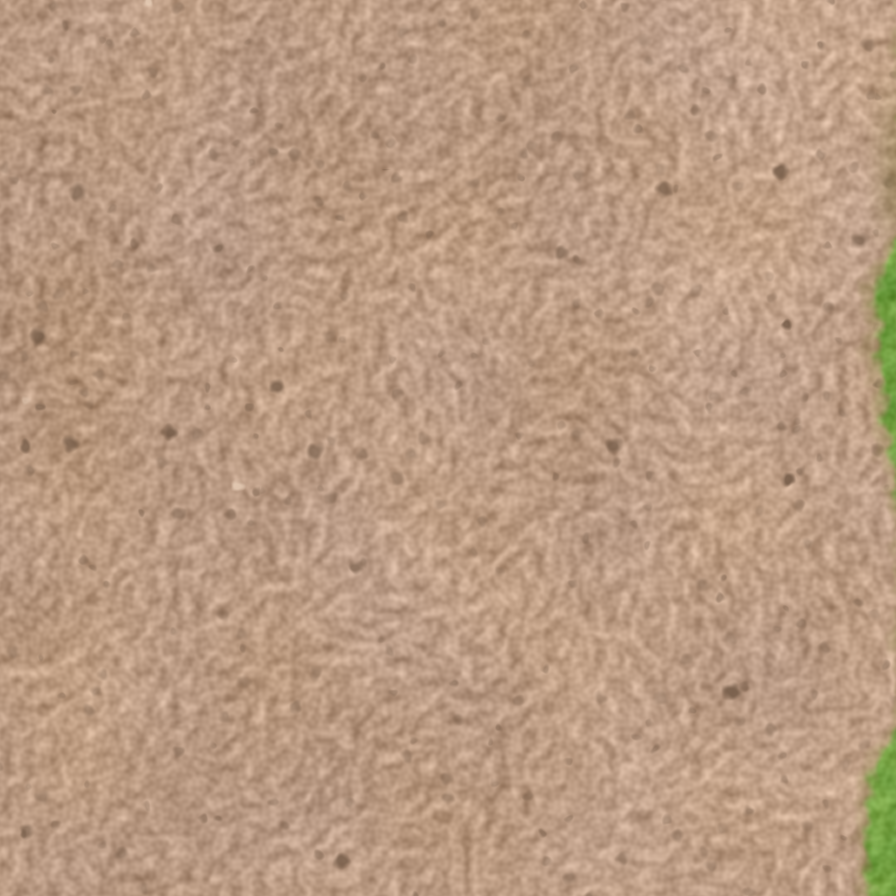
A WebGL 2 fragment shader for this texture:

```glsl
#version 300 es
precision highp float;

#define GRAIN_SCALE 74.0
#define GRAIN_CONTRAST 0.23
#define FINE_CONTRAST 0.09
#define PATCH_CONTRAST 0.05
#define STREAK_LENGTH 0.0035
#define SOIL vec3(0.738, 0.612, 0.518)
#define SPECK_COLOR vec3(0.43, 0.335, 0.26)
#define PEBBLE_COLOR vec3(0.90, 0.80, 0.71)
#define GRASS vec3(0.43, 0.61, 0.24)
#define GRASS_FRINGE vec3(0.63, 0.56, 0.39)

uniform vec2 u_resolution;
out vec4 outColor;

vec2 hash2(vec2 cell) {
    uvec2 q = uvec2(ivec2(cell)) * uvec2(1597334673u, 3812015801u);
    uint n = (q.x ^ q.y) * 1597334673u;
    n = (n ^ (n >> 15u)) * 2246822519u;
    n ^= n >> 13u;
    uint m = n * 3266489917u;
    m ^= m >> 16u;
    return vec2(float(n & 65535u), float(m & 65535u)) / 65535.0;
}

float gradientDot(vec2 cell, vec2 offset) {
    float angle = 6.28319 * hash2(cell).x;
    return dot(vec2(cos(angle), sin(angle)), offset);
}

// Signed gradient noise, roughly -0.7 to 0.7
float noise(vec2 p) {
    vec2 i = floor(p), f = p - i;
    vec2 w = f * f * f * (f * (f * 6.0 - 15.0) + 10.0);
    vec2 e = vec2(1.0, 0.0);
    return mix(mix(gradientDot(i, f), gradientDot(i + e, f - e), w.x),
               mix(gradientDot(i + e.yx, f - e.yx), gradientDot(i + e.xx, f - e.xx), w.x), w.y);
}

// Grain averaged along a slowly turning direction
float streakedGrain(vec2 uv) {
    float angle = 1.0 + 2.6 * noise(uv * 5.0 + 31.0) + 1.8 * noise(uv * 22.0 + 9.0);
    vec2 along = STREAK_LENGTH * vec2(cos(angle), sin(angle));
    float sum = 0.0;
    for (int i = -2; i <= 2; i++) {
        sum += noise((uv + along * float(i)) * GRAIN_SCALE);
    }
    return sum / 5.0;
}

// Coverage of scattered round spots, at most one per cell
float spots(vec2 uv, float cells, float share, float radius, float seed) {
    vec2 p = uv * cells, home = floor(p);
    float cover = 0.0;
    for (int y = -1; y <= 1; y++) {
        for (int x = -1; x <= 1; x++) {
            vec2 cell = home + vec2(x, y);
            vec2 place = hash2(cell + seed);
            vec2 traits = hash2(cell + seed + 57.0);
            float size = radius * mix(0.6, 1.15, traits.y);
            float dist = length(p - cell - place) / cells;
            float spot = 1.0 - smoothstep(size * 0.4, size * 1.3, dist);
            cover = max(cover, spot * step(traits.x, share) * mix(0.55, 1.0, place.y));
        }
    }
    return cover;
}

void main() {
    vec2 uv = gl_FragCoord.xy / u_resolution;
    vec2 ripple = vec2(noise(uv * 90.0 + 17.0), noise(uv * 90.0 + 71.0));
    float grain = streakedGrain(uv + 0.003 * ripple);
    float fine = noise(uv * 135.0 + 43.0);
    float broad = noise(uv * 4.0 + 5.0) + 0.6 * noise(uv * 11.0 + 23.0);

    // Packed soil, paler toward the upper right
    float tone = GRAIN_CONTRAST * grain + FINE_CONTRAST * fine + PATCH_CONTRAST * broad;
    tone += 0.035 * (uv.x - 0.5) + 0.03 * (uv.x - 0.4) * (uv.y - 0.4);
    vec3 color = SOIL + tone;
    float hue = noise(uv * 6.0 + 83.0);
    color += hue * vec3(0.006, -0.004, -0.03);

    // Dark specks and a few pale pebbles
    vec2 spotUv = uv + 0.004 * ripple;
    float band = smoothstep(0.3, 0.0, abs(uv.y - 0.62));
    float large = spots(spotUv, 17.0, 0.06 + 0.06 * band, 0.0085, 11.0);
    float small = spots(spotUv, 42.0, 0.16, 0.0065, 29.0);
    color = mix(color, SPECK_COLOR, 0.85 * large);
    color = mix(color, SPECK_COLOR, 0.42 * small);
    float pebble = spots(spotUv, 13.0, 0.05 * smoothstep(0.7, 0.1, uv.x), 0.008, 47.0);
    color = mix(color, PEBBLE_COLOR, 0.85 * pebble);

    // Ragged grass along the right edge, with bare gaps
    float lower = 1.0 - smoothstep(0.12, 0.22, uv.y);
    float upper = smoothstep(0.38, 0.62, uv.y) * (1.0 - smoothstep(0.68, 0.76, uv.y));
    float border = 1.006 - 0.041 * lower - 0.034 * upper;
    border += 0.012 * noise(uv * 26.0 + 61.0) + 0.01 * noise(uv * 65.0 + 13.0);
    float depth = uv.x - border;
    float shade = smoothstep(0.96, 1.01, uv.x) * smoothstep(0.7, 0.78, uv.y) * (1.0 - smoothstep(0.82, 0.95, uv.y));
    color = mix(color, GRASS_FRINGE + 0.6 * tone - 0.1 * shade, max(0.7 * shade, 0.75 * smoothstep(-0.016, 0.004, depth)));
    vec3 blades = GRASS + 0.8 * tone + vec3(0.09, 0.06, 0.05) * noise(uv * 30.0 + 3.0);
    color = mix(color, blades, smoothstep(-0.003, 0.013, depth));

    outColor = vec4(clamp(color, 0.0, 1.0), 1.0);
}
```
